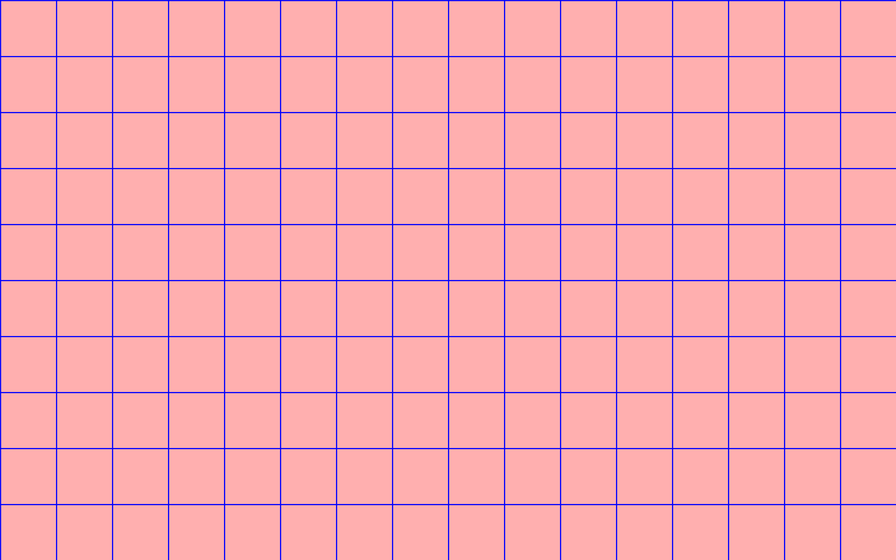
Reproduce this pattern procedurally as a WebGL 2 fragment shader.

```glsl
#version 300 es
precision highp float;

uniform vec2 u_resolution;
out vec4 fragColor;

const float PI = 3.14159265;

float sinc(float x) {
    return abs(x) < 0.001 ? 1.0 : sin(PI * x) / (PI * x);
}

// Windowed sinc, three pixels to each side: a crisp antialiasing kernel
float lanczos(float x) {
    return abs(x) < 3.0 ? sinc(x) * sinc(x / 3.0) : 0.0;
}

// Filtered coverage of a line, with distance and width in pixels
float lineCoverage(float offset, float width) {
    float sum = 0.0;
    for (int i = 0; i < 8; i++) {
        float across = (float(i) + 0.5) / 8.0 - 0.5;
        sum += lanczos(offset + across * width);
    }
    return sum * width / 8.0;
}

void main() {
    vec2 cells = vec2(16.0, 10.0);
    vec2 pitch = u_resolution / cells;

    // Cell coordinates measured from the top left corner
    vec2 p = gl_FragCoord.xy / pitch;
    p.y = cells.y - p.y;

    // Each line lies just inside the left or top edge of its cell
    float lineWidth = 1.0 / 48.0;
    vec2 fromFirst = p - 0.5 * lineWidth;
    vec2 nearest = clamp(round(fromFirst), vec2(0.0), cells - 1.0);
    vec2 offset = (fromFirst - nearest) * pitch;

    // Union of the vertical and horizontal lines
    float vertical = lineCoverage(offset.x, lineWidth * pitch.x);
    float horizontal = lineCoverage(offset.y, lineWidth * pitch.y);
    float grid = 1.0 - (1.0 - vertical) * (1.0 - horizontal);

    vec3 pink = vec3(1.0, 0.686, 0.686);
    vec3 blue = vec3(0.0, 0.0, 1.0);
    fragColor = vec4(clamp(mix(pink, blue, grid), 0.0, 1.0), 1.0);
}
```
